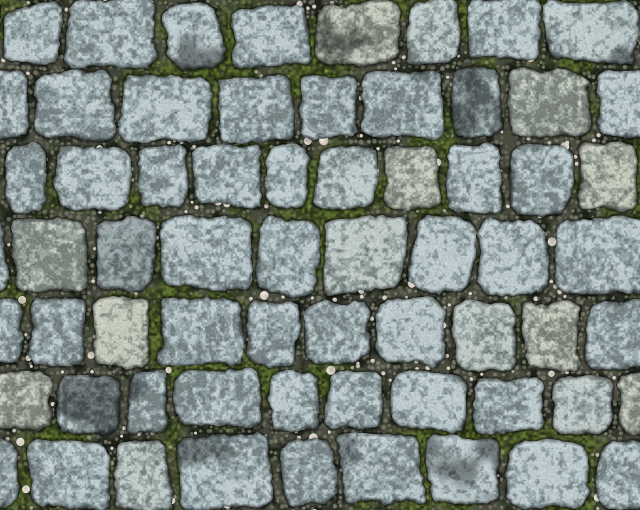
Reproduce this texture procedurally as a WebGL 2 fragment shader.

```glsl
#version 300 es
precision highp float;
// Weathered grey cobblestones in seven uneven courses, with gritty, mossy joints.

uniform vec2 u_resolution;
out vec4 fragColor;

// Layout: lengths are in canvas heights, courses run from top to bottom
const int ROWS = 7;
const float ROW_EDGE[8] = float[8](-0.005, 0.134, 0.28, 0.424, 0.582, 0.726, 0.852, 1.0);
const float STONES[7] = float[7](8.0, 8.0, 10.0, 8.0, 9.0, 9.0, 8.0);
const float PHASE[7] = float[7](-0.1, 0.51, -0.05, 0.08, 0.3, 0.6, 0.32);
const float JOINT_JITTER = 0.32;
const float INSET_MIN = 0.004;
const float INSET_MAX = 0.0125;
const float TILT = 0.11;
const float RADIUS_MIN = 0.012;
const float RADIUS_MAX = 0.034;
const float WARP = 0.02;
const float CHIPPING = 0.012;
const float EDGE_SOFTNESS = 0.0012;

// Colours
const vec3 STONE_DARK = vec3(0.47, 0.51, 0.51);
const vec3 STONE_MID = vec3(0.60, 0.65, 0.65);
const vec3 STONE_LIGHT = vec3(0.75, 0.79, 0.79);
const vec3 WARM_TINT = vec3(1.03, 1.0, 0.93);
const vec3 COOL_TINT = vec3(0.98, 1.0, 1.015);
const vec3 SOIL_DARK = vec3(0.11, 0.13, 0.09);
const vec3 SOIL_MID = vec3(0.29, 0.30, 0.25);
const vec3 GRIT = vec3(0.48, 0.49, 0.42);
const vec3 PALE_CHIP = vec3(0.85, 0.82, 0.78);
const vec3 MOSS = vec3(0.29, 0.36, 0.13);

vec4 hash4(vec2 p) {
    vec4 q = fract(p.xyxy * vec4(0.1031, 0.1030, 0.0973, 0.1099));
    q += dot(q, q.wzxy + 33.33);
    return fract((q.xxyz + q.yzzw) * q.zywx);
}

float noise(vec2 p) {
    vec2 i = floor(p), f = fract(p);
    f = f * f * (3.0 - 2.0 * f);
    float low = mix(hash4(i).x, hash4(i + vec2(1, 0)).x, f.x);
    float high = mix(hash4(i + vec2(0, 1)).x, hash4(i + 1.0).x, f.x);
    return mix(low, high, f.y);
}

float fbm(vec2 p) {
    float sum = 0.0, amplitude = 0.533;
    for (int i = 0; i < 4; i++) {
        sum += amplitude * noise(p);
        p = p * 2.03 + 17.1;
        amplitude *= 0.5;
    }
    return sum;
}

// Nearest scattered pebble: x = distance in cells, y = its random value
vec2 pebble(vec2 p) {
    vec2 cell = floor(p), nearest = vec2(9.0, 0.0);
    for (int j = -1; j <= 1; j++)
        for (int i = -1; i <= 1; i++) {
            vec2 c = cell + vec2(i, j);
            vec4 h = hash4(c + 71.0);
            float d = length(p - c - 0.15 - 0.7 * h.xy) * mix(0.8, 1.3, h.w);
            if (d < nearest.x) nearest = vec2(d, h.z);
        }
    return nearest;
}

float jointAt(float k, int row) {
    return k + JOINT_JITTER * (hash4(vec2(mod(k, STONES[row]), row) + 3.0).x - 0.5);
}

// Signed distance to the stone around p, with its id and local position (-1 to 1)
float stoneDistance(vec2 p, float width, out vec2 id, out vec2 side) {
    int row = 0;
    for (int i = 1; i < ROWS; i++) if (1.0 - p.y > ROW_EDGE[i]) row = i;
    float pitch = width / STONES[row];
    float u = p.x / pitch - PHASE[row];
    float k = floor(u);
    if (u < jointAt(k, row)) k -= 1.0;
    else if (u >= jointAt(k + 1.0, row)) k += 1.0;
    id = vec2(mod(k, STONES[row]), row);

    vec2 lo = vec2((jointAt(k, row) + PHASE[row]) * pitch, 1.0 - ROW_EDGE[row + 1]);
    vec2 hi = vec2((jointAt(k + 1.0, row) + PHASE[row]) * pitch, 1.0 - ROW_EDGE[row]);
    vec2 q = p - 0.5 * (lo + hi);
    side = clamp(2.0 * q / (hi - lo), -1.0, 1.0);
    vec4 inset = mix(vec4(INSET_MIN), vec4(INSET_MAX), hash4(id + 17.0));
    vec4 tilt = TILT * (hash4(id + 41.0) - 0.5);
    lo += inset.xy + tilt.xy * q.yx;
    hi -= inset.zw + tilt.zw * q.yx;

    float r = mix(RADIUS_MIN, RADIUS_MAX, hash4(id + 59.0).x);
    vec2 b = max(lo - p, p - hi) + r;
    float d = length(max(b, 0.0)) + min(max(b.x, b.y), 0.0) - r;
    d += CHIPPING * (noise(p * 28.0 + id * 7.0) - 0.5);
    return d + 0.5 * CHIPPING * (noise(p * 90.0) - 0.5);
}

vec3 stoneColor(vec2 p, vec2 id, vec2 side, float depth) {
    vec4 h = hash4(id + 5.0);
    float grain = 0.6 * noise(p * 110.0) + 0.4 * noise(p * 240.0);
    float tone = 0.5 + 1.2 * (grain - 0.5) + 0.7 * (fbm(p * 14.0 + id * 5.0) - 0.5) + 0.3 * (h.x - 0.5);
    vec3 color = mix(STONE_DARK, STONE_MID, smoothstep(0.18, 0.42, tone));
    color = mix(color, STONE_LIGHT, smoothstep(0.48, 0.68, tone));
    color += 0.1 * (noise(p * 330.0) - 0.5);
    color *= mix(WARM_TINT, COOL_TINT, smoothstep(0.05, 0.35, h.z));
    color *= 1.0 - 0.17 * step(0.9, h.w);
    // Stains, lit upper rim and worn dark border
    color *= 1.0 - 0.4 * step(0.6, h.y) * smoothstep(0.56, 0.74, fbm(p * 9.0 + id * 3.0));
    color += 0.11 * exp(-depth * 160.0) * dot(side, vec2(-0.4, 0.9));
    return color * mix(0.6, 1.0, smoothstep(0.0, 0.008, depth));
}

vec3 jointColor(vec2 p, float d) {
    vec3 color = mix(SOIL_DARK, SOIL_MID, smoothstep(0.25, 0.65, fbm(p * 45.0)));
    vec2 grit = pebble(p * 95.0);
    vec3 gritColor = mix(mix(SOIL_MID, GRIT, grit.y), PALE_CHIP, step(0.94, grit.y));
    color = mix(color, gritColor, step(0.3, grit.y) * (1.0 - smoothstep(0.22, 0.5, grit.x)));
    float moss = smoothstep(0.5, 0.68, fbm(p * 8.0 + 50.0));
    color = mix(color, MOSS * (0.4 + 1.1 * noise(p * 180.0)), 0.8 * moss);
    color *= mix(0.4, 1.0, smoothstep(-0.001, 0.007, d));
    // Sparse larger chips lying in the gaps
    vec2 chip = pebble(p * 32.0);
    float body = step(0.93, chip.y) * (1.0 - smoothstep(0.2, 0.27, chip.x));
    return mix(color, PALE_CHIP * (0.85 + 0.25 * noise(p * 120.0)), body);
}

void main() {
    vec2 p = gl_FragCoord.xy / u_resolution.y;
    vec2 warped = p + WARP * (vec2(noise(p * 5.0), noise(p * 5.0 + 31.0)) - 0.5);
    vec2 id, side;
    float d = stoneDistance(warped, u_resolution.x / u_resolution.y, id, side);
    float softness = max(EDGE_SOFTNESS, 0.75 / u_resolution.y);
    float cover = 1.0 - smoothstep(-softness, softness, d);
    vec3 color = mix(jointColor(p, d), stoneColor(p, id, side, max(-d, 0.0)), cover);
    fragColor = vec4(clamp(color, 0.0, 1.0), 1.0);
}
```
